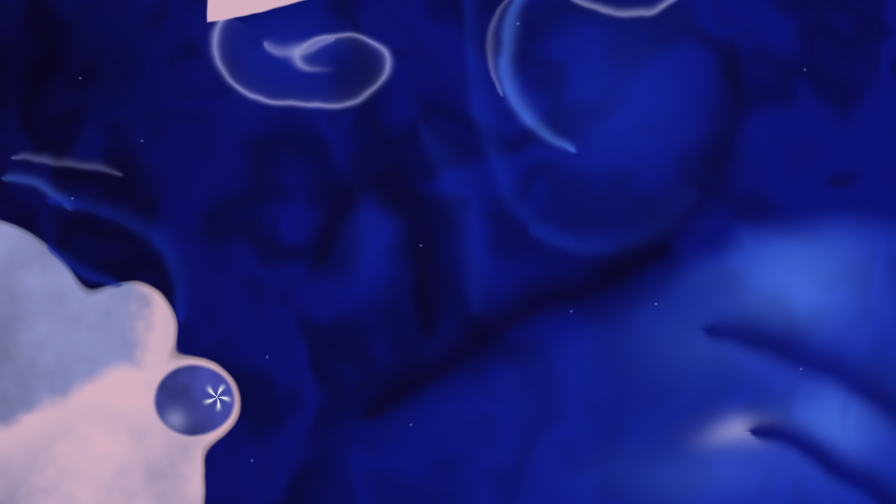
Write a WebGL 2 fragment shader that draws this background.

```glsl
#version 300 es
precision highp float;
// Marbled ink: blue swirls, a glowing azure pool and a pale lavender film with a round cell.
uniform vec2 u_resolution;
out vec4 fragColor;

const vec3 INK = vec3(.045, .03, .18), NAVY = vec3(.045, .065, .43), ROYAL = vec3(.08, .15, .62);
const vec3 AZURE = vec3(.25, .39, .8), PALE = vec3(.55, .56, .77), PINK = vec3(.83, .69, .76);
vec3 col;
vec2 pos;

float hash(vec2 p) { return fract(sin(dot(p, vec2(127.1, 311.7))) * 43758.5453); }

float noise(vec2 p) {
  vec2 i = floor(p), f = fract(p), e = vec2(1, 0);
  f *= f * (3. - 2. * f);
  return mix(mix(hash(i), hash(i + e), f.x), mix(hash(i + e.yx), hash(i + e.xx), f.x), f.y);
}

float fbm(vec2 p) {
  float sum = 0., amp = .5;
  for (int i = 0; i < 4; i++) {
    sum += amp * noise(p);
    p = mat2(1.6, 1.2, -1.2, 1.6) * p;
    amp *= .5;
  }
  return sum;
}

// Soft elliptical spot
void glow(vec3 tint, float k, vec2 center, vec2 radius) {
  vec2 d = (pos - center) / radius;
  col = mix(col, tint, k * exp(-dot(d, d)));
}

// Tapered stroke along a quadratic curve, crisper on its right side
void stroke(vec3 tint, float k, vec2 a, vec2 b, vec2 c, float width) {
  float d = 9.;
  vec2 q = a;
  for (int i = 1; i <= 14; i++) {
    float t = float(i) / 14.;
    vec2 r = mix(mix(a, b, t), mix(b, c, t), t), e = r - q, v = pos - q;
    float h = clamp(dot(v, e) / dot(e, e), 0., 1.), s = t + (h - 1.) / 14.;
    float side = e.x * v.y < e.y * v.x ? 1.4 : .8;
    d = min(d, side * length(v - e * h) / (.35 + 1.3 * sqrt(s * (1. - s))));
    q = r;
  }
  d /= width;
  col = mix(col, tint, k * exp(-d * d));
}

// Pale coil winding inward, trailing a veil on its inner side
void spiral(vec2 center) {
  vec2 d = (pos - center) / vec2(1, .55);
  float turn = mod(atan(d.y, d.x) - 2.5, 6.2832), line = 0.;
  for (int i = 0; i < 2; i++) {
    float gap = (length(d) - .25 * exp(-.2 * turn)) / .011;
    float veil = .65 * exp(-gap * gap) + .35 * exp(-abs(gap) * (gap > 0. ? 2. : .4));
    line = max(line, veil * smoothstep(9., 7., turn));
    turn += 6.2832;
  }
  col = mix(col, PALE, .8 * line);
}

float smin(float a, float b, float k) {
  float h = max(k - abs(a - b), 0.) / k;
  return min(a, b) - h * h * k * .25;
}

// Outline of the pale film: merged discs and a rounded block
float filmShape(vec2 p) {
  float d = length(p - vec2(-.07, .306)) - .266;
  d = smin(d, length(p - vec2(.14, .26)) - .14, .02);
  d = smin(d, length(p - vec2(.26, .34)) - .1, .06);
  vec2 box = abs(p - vec2(.14, .05)) - vec2(.235, .18);
  d = smin(d, length(max(box, 0.)) + min(max(box.x, box.y), 0.) - .03, .04);
  return smin(d, length(p - vec2(.387, .203)) - .09, .03);
}

void inkSea() {
  vec2 w = pos + .3 * vec2(fbm(pos * 2.), fbm(pos * 2. + 9.));
  float marble = fbm(w * 3.), vein = sin(26. * marble);
  col = mix(INK, NAVY, clamp(.55 * smoothstep(.1, 1.1, pos.x) + .7 * marble + .22 * vein, 0., 1.));
  // Dark hollows and dim folds
  glow(INK * .7, .7, vec2(.08, .87), vec2(.18, .12));
  stroke(INK, .8, vec2(.64, .5), vec2(.76, .85), vec2(.85, .35), .05);
  glow(ROYAL, .45, vec2(.735, .52), vec2(.055, .09));
  stroke(ROYAL, .45, vec2(.84, .74), vec2(.93, .6), vec2(.95, .38), .035);
  // Upper right basin and its curling rims
  glow(ROYAL, .75, vec2(1.23, .8), vec2(.17, .18));
  stroke(ROYAL, .55, vec2(.945, 1.05), vec2(.9, .6), vec2(1.13, .515), .022);
  stroke(ROYAL, .7, vec2(1.06, .54), vec2(1.24, .44), vec2(1.38, .61), .026);
  stroke(AZURE, .8, vec2(1.08, 1.05), vec2(.88, .81), vec2(1.14, .695), .018);
  stroke(PALE, .5, vec2(1.04, 1.02), vec2(.93, .92), vec2(.99, .8), .007);
  stroke(PALE, .8, vec2(1.1, 1.02), vec2(1.25, .91), vec2(1.37, 1.02), .009);
  // Azure pool below a rising edge
  float x = pos.x - .65, edge = min(.18 + .2 * x + .33 * x * x, .57) - pos.y;
  float pool = smoothstep(-.02, .07, edge) * smoothstep(-.07, .09, x);
  col = mix(col, mix(NAVY, ROYAL, smoothstep(0., .9, x)), .9 * pool);
  stroke(INK, .8, vec2(.74, .17), vec2(1, .37), vec2(1.32, .5), .04);
  stroke(INK, .55, vec2(1.2, .43), vec2(1.47, .6), vec2(1.47, .9), .045);
  glow(AZURE, .85 * pool, vec2(1.57, .44), vec2(.16, .13));
  glow(AZURE, .3, vec2(1.38, .31), vec2(.13, .08));
  glow(AZURE, .85, vec2(1.66, .16), vec2(.12, .09));
  glow(AZURE, .45, vec2(1.4, .06), vec2(.17, .06));
  stroke(NAVY, .85, vec2(1.4, .34), vec2(1.62, .33), vec2(1.85, .12), .04);
  glow(PALE, .85, vec2(1.46, .137), vec2(.08, .035));
  stroke(NAVY, .95, vec2(1.49, .13), vec2(1.62, .13), vec2(1.82, -.06), .028);
  // Upper left spiral and left wisps
  glow(ROYAL, .5, vec2(.58, .89), vec2(.13, .08));
  spiral(vec2(.65, .88));
  stroke(PALE, .6, vec2(.53, .91), vec2(.57, .87), vec2(.65, .92), .013);
  stroke(AZURE, .5, vec2(0, .65), vec2(.1, .64), vec2(.14, .585), .014);
  stroke(PALE, .4, vec2(.02, .69), vec2(.14, .69), vec2(.25, .66), .009);
  stroke(ROYAL, .55, vec2(.1, .6), vec2(.36, .58), vec2(.37, .36), .02);
  col *= 1. + .07 * vein;
}

// Lavender and pink film with a violet cell and a frayed spark
vec3 film(vec2 p, float d) {
  float n = fbm(p * 9.), warm = max(.18 + .35 * p.x - p.y, p.x - .27) + .1 * (n - .5);
  float blush = smoothstep(-.02, .03, warm) * mix(.35 + n, 1., smoothstep(.1, 0., warm));
  vec3 tone = mix(PALE * (.75 + .4 * n), PINK, min(blush, 1.));
  tone *= 1. - .3 * smoothstep(-.012, 0., d);
  vec2 c = p - vec2(.387, .206), s = p - vec2(.43, .213), lobe = (c + .038) / .024;
  vec3 violet = mix(ROYAL, PINK, .25) * (.3 + n);
  violet = mix(violet, PALE, .8 * exp(-dot(lobe, lobe)));
  tone = mix(tone, violet, smoothstep(.006, -.006, length(c * vec2(1, 1.12)) - .078));
  float rays = pow(abs(cos(2.5 * atan(s.y, s.x) + 20. * length(s))), 6.);
  return mix(tone, vec3(.9), rays * smoothstep(.035, .015, length(s)));
}

void main() {
  vec2 p = gl_FragCoord.xy / u_resolution.y;
  float px = 1.5 / u_resolution.y;
  vec2 wobble = vec2(fbm(p * 6.), fbm(p * 6. + 17.)) - .47;
  pos = p + .05 * wobble;
  inkSea();
  // Pale patch touching the top edge
  float rim = max(.96 + .22 * (p.x - .42) - p.y, .413 - p.x) + .03 * wobble.y;
  col = mix(col, PINK, smoothstep(px, -px, rim) * step(p.x, .62));
  // Scattered specks
  vec2 cell = floor(p * 9.), spot = .2 + .6 * vec2(hash(cell), hash(cell + 5.));
  float speck = length(fract(p * 9.) - spot) / 9.;
  col = mix(col, PALE, .5 * step(.9, hash(cell + 9.)) * smoothstep(.004, .001, speck));
  float d = filmShape(p + .025 * wobble);
  col = mix(col, film(p + .01 * wobble, d), smoothstep(px, -px, d));
  stroke(ROYAL, .6, vec2(.1, .51), vec2(.17, .44), vec2(.24, .43), .012);
  fragColor = vec4(col, 1);
}
```
